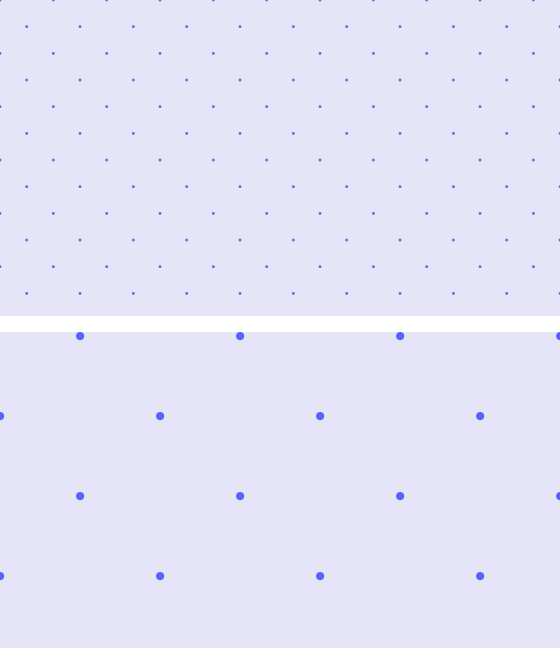
Top, the full canvas; bottom, a detail of the centre.
Write a WebGL 2 fragment shader that draws this pattern.

```glsl
#version 300 es
precision highp float;

// Lengths are fractions of the canvas height
#define PERIOD 0.1688
#define DOT_RADIUS 0.0043
#define DOT_COLOR vec3(0.35, 0.38, 0.98)
#define GROUND_COLOR vec3(0.898, 0.898, 0.969)

uniform vec2 u_resolution;
out vec4 fragColor;

// Distance to the nearest point of a square lattice with centred cells
float staggeredLattice(vec2 p) {
    vec2 q = p / PERIOD;
    vec2 diagonal = vec2(q.x + q.y, q.x - q.y);
    vec2 offset = fract(diagonal + 0.5) - 0.5;
    return length(offset) * PERIOD * inversesqrt(2.0);
}

void main() {
    // The lattice is anchored at the top left corner
    float pixel = 1.0 / u_resolution.y;
    vec2 p = vec2(gl_FragCoord.x, u_resolution.y - gl_FragCoord.y) * pixel;

    // Dots with an edge one pixel wide
    float edge = staggeredLattice(p) - DOT_RADIUS;
    float dotMask = clamp(0.5 - edge / pixel, 0.0, 1.0);

    fragColor = vec4(mix(GROUND_COLOR, DOT_COLOR, dotMask), 1.0);
}
```
